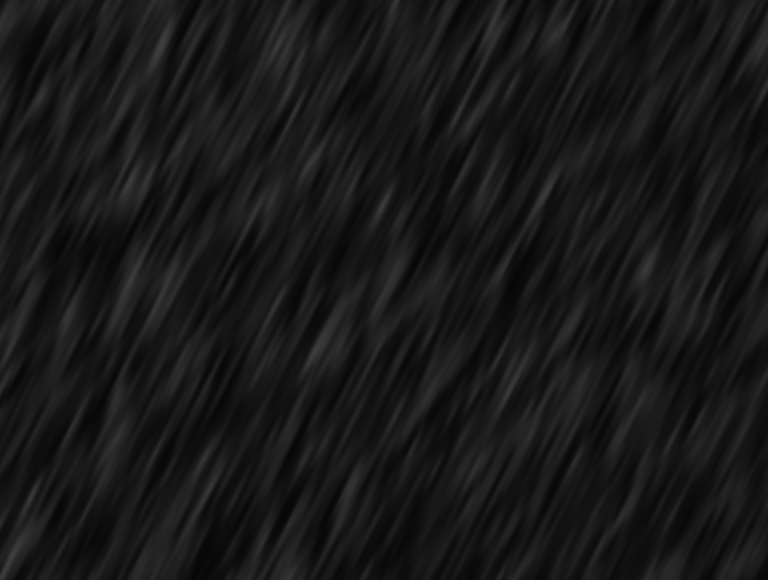
Write a Shadertoy shader that draws this texture.

```glsl
float hash(vec2 p) {
    return fract(sin(dot(p, vec2(127.1, 311.7))) * 43758.5453);
}

// Smooth random values along one streak column, each column shifted by its own amount
float column(float id, float along, float seed) {
    float y = along + 7.0 * hash(vec2(id, seed + 0.37));
    float cell = floor(y);
    float here = hash(vec2(id + seed * 17.0, cell));
    float next = hash(vec2(id + seed * 17.0, cell + 1.0));
    return mix(here, next, smoothstep(0.0, 1.0, y - cell));
}

// Blended columns, centred on zero
float streaks(vec2 p, float angle, vec2 frequency, float seed) {
    vec2 direction = vec2(cos(angle), sin(angle));
    float across = dot(p, vec2(direction.y, -direction.x)) * frequency.x;
    float along = dot(p, direction) * frequency.y;
    float id = floor(across);
    float left = column(id, along, seed);
    float right = column(id + 1.0, along, seed);
    return mix(left, right, smoothstep(0.0, 1.0, across - id)) - 0.5;
}

void mainImage(out vec4 fragColor, in vec2 fragCoord) {
    vec2 p = fragCoord / iResolution.y;

    // Fine to broad slanted fibres
    float grain = 0.50 * streaks(p, 1.10, vec2(115.0, 14.0), 1.0);
    grain += 0.45 * streaks(p, 1.13, vec2(78.0, 11.0), 2.0);
    grain += 0.30 * streaks(p, 1.06, vec2(42.0, 9.0), 3.0);

    // Faint cloudy patches
    grain += 0.22 * streaks(p, 1.00, vec2(15.0, 7.0), 4.0);

    // Near-black tone with slightly stretched highlights
    float tone = 0.094 + 0.215 * grain + 0.16 * grain * grain;
    fragColor = vec4(vec3(max(tone, 0.015)), 1.0);
}
```
